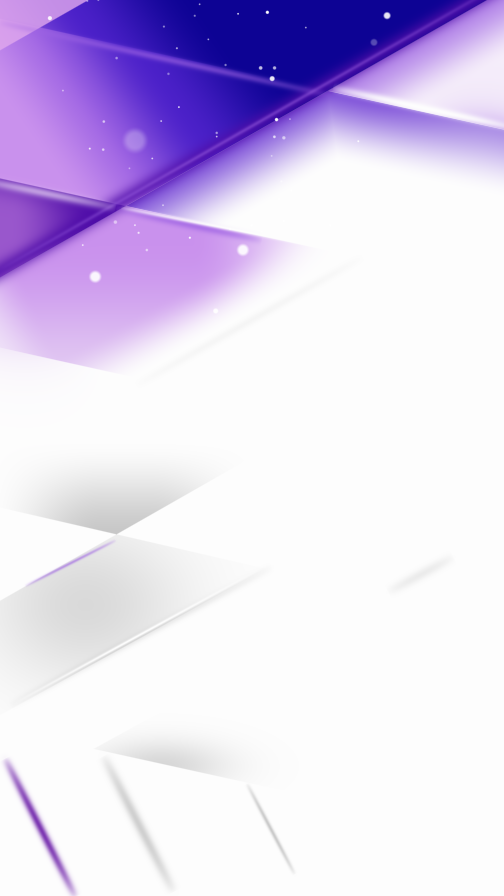
This background is drawn by a Shadertoy shader. Its source:

```glsl
const vec3 PAPER = vec3(0.992);
const vec3 NAVY = vec3(0.05, 0.01, 0.58);
const vec3 INDIGO = vec3(0.30, 0.13, 0.79);
const vec3 VIOLET = vec3(0.62, 0.39, 0.89);
const vec3 ORCHID = vec3(0.79, 0.57, 0.93);
const vec3 LILAC = vec3(0.89, 0.80, 0.95);
const vec3 PLUM = vec3(0.31, 0.05, 0.66);
const float CANVAS_RATIO = 1.7778;
const float RISE = -0.57;
const float FALL = 0.22;
const int DUST_COUNT = 46;
const int ORB_COUNT = 8;
// Each orb: centre, radius
const vec3 ORBS[ORB_COUNT] = vec3[](
    vec3(0.768, 0.031, 0.008), vec3(0.482, 0.496, 0.013),
    vec3(0.268, 0.279, 0.026), vec3(0.189, 0.549, 0.013),
    vec3(0.540, 0.156, 0.006), vec3(0.099, 0.036, 0.005),
    vec3(0.428, 0.617, 0.006), vec3(0.742, 0.084, 0.008));

float hash(float n) { return fract(sin(n * 127.1) * 43758.5453); }

// Signed distance to a slanted line, positive beneath it
float beneath(vec2 p, float start, float slope) {
    return (p.y - start - slope * p.x) / sqrt(1.0 + slope * slope);
}

float cover(float d) {
    float pixel = 0.8 / iResolution.x;
    return smoothstep(-pixel, pixel, d);
}

// Soft segment that tapers at both ends
float streak(vec2 p, vec2 a, vec2 b, float width) {
    vec2 ab = b - a;
    float t = clamp(dot(p - a, ab) / dot(ab, ab), 0.0, 1.0);
    float d = length(p - a - ab * t) / width;
    return exp(-d * d) * sqrt(sin(3.14159 * t) + 0.001);
}

vec3 duskRamp(float t) {
    vec3 c = mix(ORCHID, VIOLET, smoothstep(-0.14, 0.06, t));
    c = mix(c, INDIGO, smoothstep(0.0, 0.21, t));
    return mix(c, NAVY, smoothstep(0.18, 0.46, t));
}

void mainImage(out vec4 fragColor, in vec2 fragCoord) {
    // Width units, measured downward from the top edge
    vec2 uv = fragCoord / iResolution.xy;
    vec2 p = vec2(uv.x, (1.0 - uv.y) * CANVAS_RATIO);
    float ridge = beneath(p, 0.551, RISE);
    float midFold = beneath(p, 0.354, FALL);
    float topFold = beneath(p, 0.037, FALL);
    float petalBase = beneath(p, 0.905, RISE);
    float petalFold = beneath(p, 0.690, FALL);
    vec3 col = PAPER;

    // Violet glow under the ridge
    float glow = 1.0 - smoothstep(-0.03, 0.135, min(ridge, topFold));
    glow *= 1.0 - 0.35 * smoothstep(0.7, 1.0, p.x);
    vec3 glowSheet = mix(PAPER, mix(VIOLET, INDIGO, 0.55), glow);
    col = mix(col, glowSheet, cover(min(ridge, topFold)) * cover(-midFold));

    // Pale wedge at the right
    float wedgeShade = 0.75 * (1.0 - smoothstep(0.0, 0.12, ridge));
    wedgeShade += 0.55 * smoothstep(0.83, 1.0, p.x) * exp(-abs(topFold) / 0.025);
    vec3 wedge = mix(vec3(0.96, 0.93, 0.98), VIOLET, min(wedgeShade, 1.0));
    col = mix(col, wedge, cover(min(ridge, -topFold)));

    // Orchid petal fading toward its lower right
    float petal = smoothstep(0.0, 0.11, -petalBase) * (1.0 - smoothstep(0.38, 0.68, p.x));
    petal *= mix(0.45, 1.0, smoothstep(-0.02, 0.12, p.x - petalFold * 0.5));
    vec3 petalColor = mix(ORCHID, LILAC, smoothstep(0.48, 0.78, p.y));
    col = mix(col, petalColor, petal * cover(min(min(ridge, midFold), -petalFold)));
    float spill = 0.4 * exp(-max(petalFold, 0.0) / 0.04) * (1.0 - smoothstep(0.0, 0.22, p.x));
    col = mix(col, LILAC, spill * cover(petalFold));

    // Deep sheets above the ridge
    float depth = p.x - 0.7 * p.y;
    vec3 sheet = mix(duskRamp(depth + 0.07), duskRamp(depth), cover(topFold));
    float pinkCorner = cover(-beneath(p, 0.10, RISE));
    sheet = mix(sheet, vec3(0.88, 0.66, 0.93), 0.8 * pinkCorner);
    vec3 sideSheet = mix(vec3(0.60, 0.34, 0.80), PLUM, smoothstep(0.02, 0.2, p.x));
    sideSheet = mix(sideSheet, PLUM, 0.5 * exp(-midFold * midFold / 0.001));
    sheet = mix(sheet, sideSheet, cover(midFold));
    col = mix(col, sheet, cover(-ridge));

    // Folded seams
    col = mix(col, PLUM, 0.75 * exp(-pow((ridge + 0.012) / 0.018, 2.0)));
    col = mix(col, VIOLET, 0.45 * streak(p, vec2(0.0, 0.535), vec2(1.0, -0.035), 0.004));
    col = mix(col, VIOLET, 0.6 * streak(p, vec2(0.0, 0.045), vec2(0.66, 0.19), 0.007));
    col = mix(col, LILAC, 0.7 * streak(p, vec2(-0.05, 0.355), vec2(0.23, 0.412), 0.009));
    col = mix(col, VIOLET, 0.7 * streak(p, vec2(0.23, 0.415), vec2(0.52, 0.477), 0.008));
    col = mix(col, PAPER, streak(p, vec2(0.24, 0.412), vec2(0.72, 0.505), 0.004));
    col = mix(col, PAPER, streak(p, vec2(0.66, 0.175), vec2(1.04, 0.258), 0.008));

    // Grey paper folds
    float leftFold = beneath(p, 1.007, 0.23);
    float leftRise = beneath(p, 1.192, RISE);
    float lowRise = beneath(p, 1.419, -0.55);
    float tipRise = beneath(p, 1.588, -0.55);
    float tipFold = beneath(p, 1.445, FALL);
    float shade = 0.22 * smoothstep(0.87, 1.08, p.y) * smoothstep(-0.03, 0.2, p.x)
        * (1.0 - smoothstep(0.3, 0.52, p.x)) * cover(min(-leftFold, -leftRise));
    vec2 hollow = (p - vec2(0.17, 1.20)) / vec2(0.20, 0.16);
    shade += 0.14 * exp(-dot(hollow, hollow)) * cover(min(min(leftFold, leftRise), -lowRise));
    vec2 tip = (p - vec2(0.32, 1.52)) / vec2(0.13, 0.05);
    shade += 0.15 * exp(-dot(tip, tip)) * cover(min(tipRise, -tipFold));
    shade += 0.08 * streak(p, vec2(0.02, 1.40), vec2(0.54, 1.125), 0.008);
    shade += 0.07 * streak(p, vec2(0.77, 1.175), vec2(0.90, 1.105), 0.010);
    shade += 0.03 * streak(p, vec2(0.27, 0.765), vec2(0.72, 0.51), 0.008);
    shade += 0.18 * streak(p, vec2(0.205, 1.50), vec2(0.345, 1.77), 0.010);
    shade += 0.20 * streak(p, vec2(0.49, 1.555), vec2(0.585, 1.735), 0.004);
    col -= shade;
    col = mix(col, PAPER, streak(p, vec2(0.03, 1.395), vec2(0.52, 1.127), 0.003));

    // Coloured slivers
    col = mix(col, VIOLET, 0.6 * streak(p, vec2(0.05, 1.163), vec2(0.23, 1.072), 0.003));
    col = mix(col, vec3(0.49, 0.22, 0.70), streak(p, vec2(0.01, 1.505), vec2(0.15, 1.78), 0.008));

    // Drifting dust and orbs
    for (int i = 0; i < DUST_COUNT; i++) {
        float id = float(i) + 1.0;
        vec2 spot = vec2(0.12 + 0.62 * hash(id), 0.5 * hash(id + 71.3));
        float radius = mix(0.0015, 0.0036, pow(hash(id + 19.7), 3.0));
        col = mix(col, vec3(1.0), (0.4 + 0.6 * hash(id + 5.1)) * cover(radius - length(p - spot)));
    }
    for (int i = 0; i < ORB_COUNT; i++) {
        vec3 orb = ORBS[i];
        float d = length(p - orb.xy) / orb.z;
        float strength = (i == 2 || i == 7) ? 0.28 : 0.9;
        col = mix(col, vec3(1.0), strength * (1.0 - smoothstep(0.5, 1.1, d)));
    }
    fragColor = vec4(clamp(col, 0.0, 1.0), 1.0);
}
```
